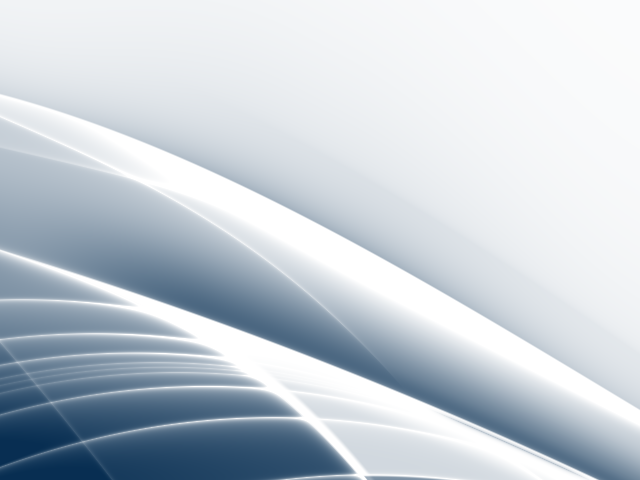
This background is drawn by a WebGL 1 fragment shader. Its source:

```glsl
precision highp float;
// Pale steel-blue backdrop of sweeping glassy folds, bright ridges and curved panes.

uniform vec2 u_resolution;

// Soft step across an edge, positive side is 1.
float edge(float d) {
  return smoothstep(-0.0025, 0.0025, d);
}

// Bright line with separate falloffs above and below.
float crease(float d, float above, float below) {
  return exp(-max(d, 0.0) / above - max(-d, 0.0) / below);
}

// Open sky over the ridge, with a faint second fold.
float skyTone(float x, float d) {
  float depth = max(d, 0.0);
  float strength = mix(0.5, 1.0, smoothstep(0.0, 0.45, x));
  strength *= 1.0 - 0.45 * smoothstep(0.55, 1.0, x);
  float shade = strength * (0.18 * exp(-depth / 0.045) + 0.18 * exp(-depth / 0.25));
  float fold = d - 0.155 + 0.04 * x * x * x;
  shade += 0.03 * smoothstep(0.2, 0.7, x) * crease(fold, 0.012, 0.09);
  return 0.985 - shade;
}

// Translucent sheet between the ridge and the lower ribbon.
float sheetTone(vec2 p, float ridge, float ribbon) {
  float x = p.x;
  float t = (p.y - ribbon) / max(ridge - ribbon, 0.01);
  float dark = mix(0.52, 0.23, smoothstep(0.0, 0.33, x));
  float v = mix(dark, 0.69, smoothstep(-0.05, 0.65, t));

  // Two crossing threads; the sheet is paler above them.
  float steep = p.y - (0.757 - x * (0.58 + 0.8 * x * x));
  float shallow = p.y - (0.693 - x * (0.30 + 0.35 * x * x));
  v += 0.06 * edge(steep) * smoothstep(0.0, 0.2, t);
  v += 0.07 * edge(shallow) * (1.0 - smoothstep(0.6, 0.85, x));
  float steepFade = 1.0 - smoothstep(0.5, 0.64, x);
  v += steepFade * (0.13 * crease(steep, 0.003, 0.003) + 0.05 * crease(steep, 0.02, 0.015));
  float shallowFade = smoothstep(-0.2, 0.5, x) * (1.0 - smoothstep(0.5, 0.8, x));
  v += shallowFade * (0.16 * crease(shallow, 0.004, 0.004) + 0.10 * crease(shallow, 0.02, 0.025));

  // White ridge and the fine companion line beneath it.
  float below = max(ridge - p.y, 0.0);
  float width = 0.03 + 0.04 * sin(3.14159 * x);
  float power = mix(0.15, 0.75, smoothstep(0.05, 0.6, x));
  v += power * exp(-pow(below / width, 1.5));
  v += 0.12 * crease(p.y - ridge, 0.004, 0.004);
  float companion = p.y - ridge + 0.11 * x * (1.0 - x);
  v += 0.07 * smoothstep(0.15, 0.35, x) * crease(companion, 0.008, 0.008);

  // Light spilling up from the ribbon.
  v += 0.25 * crease(p.y - ribbon, 0.006, 0.006);
  return min(v, 1.0);
}

void main() {
  vec2 p = gl_FragCoord.xy / u_resolution;
  float x = p.x;

  // Main contours, given as heights over x.
  float ridge = 0.804 - x * (0.351 + 0.468 * x - 0.161 * x * x);
  float ribbon = 0.479 - x * (0.40 + 0.12 * x);
  float rim = 0.479 - x * (0.47 + 1.17 * x * x);

  // Curved slats, crowded together in the middle of the stack.
  float slats = 0.0;
  float lowest = 0.0;
  for (int i = 0; i < 9; i++) {
    float t = 4.0 - float(i);
    float top = 0.235 + 0.008 * t + (t < 0.0 ? 0.003 : 0.0017) * t * t * t;
    float middle = min(0.635 - 1.6 * top, 0.58);
    lowest = top - 0.57 * (x - middle) * (x - middle);
    float d = p.y - lowest;
    float power = mix(0.18, 0.62, smoothstep(0.5, 2.5, abs(t)));
    slats += power * (0.65 * crease(d, 0.002, 0.004) + 0.35 * crease(d, 0.004, 0.024));
  }

  // Deep panes inside the rim, cut by one slanting thread.
  float cut = p.y - (0.288 - x * (1.55 + 0.5 * x));
  float inner = 0.5 * smoothstep(0.0, 0.45, p.y) + 0.3 * x;
  inner -= 0.06 * (1.0 - edge(cut * 0.5));
  inner += 0.13 * crease(cut, 0.005, 0.005);
  inner += slats * mix(0.65, 1.15, smoothstep(0.0, 0.35, x));
  inner += 0.5 * crease(p.y - rim, 0.012, 0.014);

  // White ribbon with pale panes showing through it.
  float window = smoothstep(0.02, 0.035, p.y - rim) * smoothstep(0.015, 0.085, ribbon - p.y);
  window *= 1.0 - smoothstep(0.19, 0.27, p.y);
  float wedge = 1.0 - 0.19 * window + 0.3 * slats * window;
  wedge -= 0.4 * edge(lowest - p.y - 0.003) * edge(p.y - rim - 0.012);
  float sliver = smoothstep(0.66, 0.74, x) * (1.0 - smoothstep(0.87, 0.94, x));
  wedge -= 0.3 * sliver * crease(p.y - ribbon + 0.009, 0.003, 0.003);

  // Stack the layers from back to front.
  float v = mix(sheetTone(p, ridge, ribbon), skyTone(x, p.y - ridge), edge(p.y - ridge));
  v = mix(v, min(wedge, 1.0), edge(ribbon - p.y));
  v = mix(v, min(inner, 1.0), edge((rim - p.y) * 0.7));

  vec3 deepBlue = vec3(0.03, 0.18, 0.32);
  gl_FragColor = vec4(mix(deepBlue, vec3(1.0), clamp(v, 0.0, 1.0)), 1.0);
}
```
